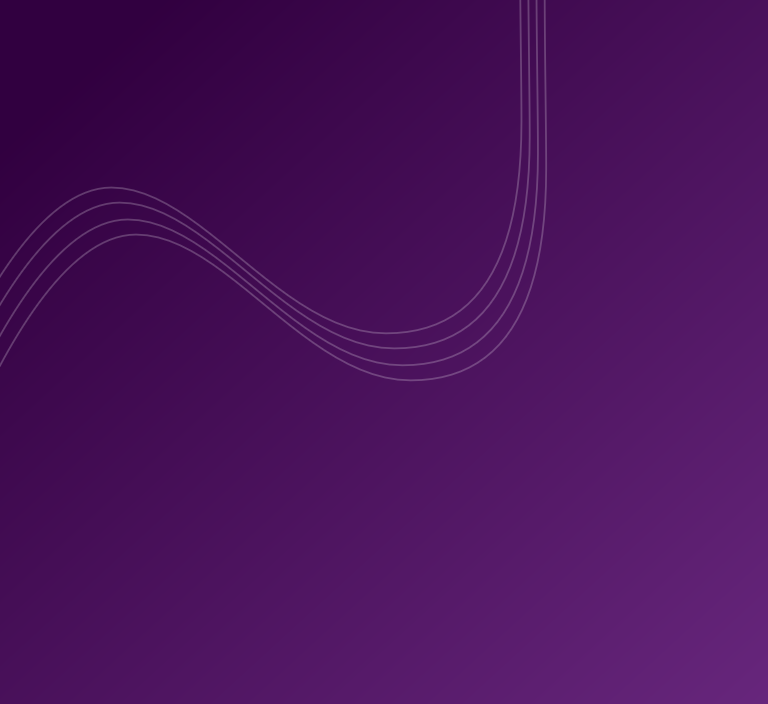
This background is drawn by a Shadertoy shader. Its source:

```glsl
// Four thin pale ribbons sweep over a diagonal violet gradient.
// One path of cubic Bezier curves is sampled as short segments; each ribbon
// is a shifted copy of it, stroked by distance.

#define CANVAS_HEIGHT 705.0          // design units from top to bottom
#define RIBBON_COUNT 4
#define RIBBON_SHIFT vec2(8.25, 15.7) // offset between neighbouring ribbons
#define HALF_WIDTH 0.9
#define RIBBON_OPACITY 0.22
#define CURVE_STEPS 24
#define DARK_STOP 0.11
#define DARK_VIOLET vec3(0.194, 0.0, 0.251)
#define LIGHT_VIOLET vec3(0.403, 0.149, 0.486)

float segmentDistance(vec2 p, vec2 a, vec2 b) {
    vec2 ap = p - a, ab = b - a;
    return length(ap - ab * clamp(dot(ap, ab) / dot(ab, ab), 0.0, 1.0));
}

vec2 bezier(vec2 a, vec2 b, vec2 c, vec2 d, float t) {
    float s = 1.0 - t;
    return s * s * s * a + 3.0 * s * s * t * b + 3.0 * s * t * t * c + t * t * t * d;
}

// Offset of one ribbon; the middle gap is slightly wider than the outer two
vec2 ribbonOffset(int k) {
    float n = float(k);
    return n * RIBBON_SHIFT - vec2(0.0, 0.7 * sin(n * 2.0944));
}

// Distance to the nearest shifted copy of one Bezier curve
float ribbonDistance(vec2 p, vec2 a, vec2 b, vec2 c, vec2 d) {
    float nearest = 1e5;
    vec2 start = a;
    for (int i = 1; i <= CURVE_STEPS; i++) {
        vec2 end = bezier(a, b, c, d, float(i) / float(CURVE_STEPS));
        for (int k = 0; k < RIBBON_COUNT; k++) {
            nearest = min(nearest, segmentDistance(p - ribbonOffset(k), start, end));
        }
        start = end;
    }
    return nearest;
}

// Diagonal gradient from the upper left to the lower right corner
vec3 backdrop(vec2 uv) {
    float t = 0.5 * (uv.x + 1.0 - uv.y);
    return mix(DARK_VIOLET, LIGHT_VIOLET, clamp((t - DARK_STOP) / (1.0 - DARK_STOP), 0.0, 1.0));
}

void mainImage(out vec4 fragColor, in vec2 fragCoord) {
    vec2 uv = fragCoord / iResolution.xy;
    float pixel = CANVAS_HEIGHT / iResolution.y;
    vec2 p = vec2(fragCoord.x, iResolution.y - fragCoord.y) * pixel; // y runs down

    // Path: left rise, crest to trough, right bend, upright end
    vec2 entry = vec2(-25.0, 319.5), crest = vec2(111.5, 187.8);
    vec2 trough = vec2(386.5, 333.8), bend = vec2(522.2, 122.0);
    float d = ribbonDistance(p, entry, vec2(9.5, 255.0), vec2(58.0, 187.8), crest);
    d = min(d, ribbonDistance(p, crest, vec2(201.2, 187.8), vec2(282.0, 333.8), trough));
    d = min(d, ribbonDistance(p, trough, vec2(475.3, 333.8), vec2(522.2, 266.0), bend));
    d = min(d, ribbonDistance(p, bend, vec2(522.2, 80.0), vec2(520.7, 0.0), vec2(520.7, -60.0)));
    float stroke = clamp((HALF_WIDTH - d) / pixel + 0.5, 0.0, 1.0);

    fragColor = vec4(mix(backdrop(uv), vec3(1.0), RIBBON_OPACITY * stroke), 1.0);
}
```
